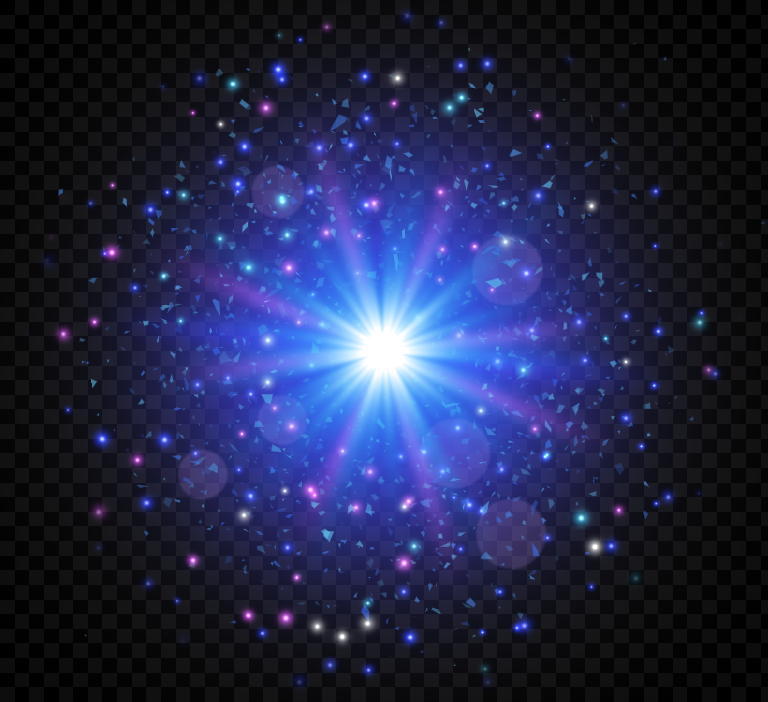
Write a WebGL 1 fragment shader that draws this background.

```glsl
precision highp float;
// Blue starburst with violet rays, glassy shards and sparks over a dark checkerboard.

uniform vec2 u_resolution;

float hash(vec2 p) {
  vec3 q = fract(vec3(p.xyx) * 0.1031);
  q += dot(q, q.yzx + 33.33);
  return fract((q.x + q.y) * q.z);
}

vec2 hash2(vec2 p) {
  return vec2(hash(p + 7.3), hash(p + 41.7));
}

mat2 rotation(float a) {
  return mat2(cos(a), sin(a), -sin(a), cos(a));
}

vec3 screen(vec3 base, vec3 light) {
  return 1.0 - (1.0 - base) * (1.0 - clamp(light, 0.0, 1.0));
}

// One layer of random four-sided splinters: rgb colour and coverage.
vec4 shardLayer(vec2 p, float cell, float seed) {
  vec2 g = rotation(seed * 1.7) * p / cell + seed * 13.5;
  vec2 id = floor(g);
  vec2 rnd = hash2(id + seed);
  float size = mix(0.35, 1.0, rnd.x * rnd.x);
  vec2 q = fract(g) - 0.5 - (hash2(id + 19.0) - 0.5) * 0.4;
  q = rotation(6.283 * rnd.y) * q;
  q.y *= mix(1.0, 2.3, hash(id + 3.0));
  float d = -1.0;
  for (int i = 0; i < 4; i++) {
    float k = float(i);
    float a = k * 1.57 + 1.1 * hash(id + k * 5.1);
    float reach = size * mix(0.09, 0.29, hash(id + k * 8.7 + 2.0));
    d = max(d, dot(q, vec2(cos(a), sin(a))) - reach);
  }
  float blur = 1.0 / (u_resolution.y * cell);
  float density = 0.62 * (1.0 - smoothstep(0.17, 0.49, length(p)));
  float present = step(hash(id + 61.0), density);
  float alpha = present * mix(0.2, 0.8, hash(id + 77.0));
  vec3 tint = mix(vec3(0.2, 0.36, 0.9), vec3(0.4, 0.78, 0.93), hash(id + 90.0));
  return vec4(tint, alpha * (1.0 - smoothstep(-blur, blur, d)));
}

// Small glowing sparks in blue, violet, teal and white.
vec3 sparks(vec2 p, float cell, float seed) {
  vec2 g = p / cell + seed * 7.0;
  vec2 id = floor(g);
  vec2 q = (fract(g) - 0.5 - (hash2(id + seed) - 0.5) * 0.6) * cell;
  float pick = hash(id + 15.0);
  vec3 tint = pick < 0.5 ? vec3(0.12, 0.2, 1.0) : vec3(0.75, 0.25, 0.85);
  tint = pick > 0.7 ? vec3(0.15, 0.6, 0.75) : tint;
  tint = pick > 0.9 ? vec3(0.75) : tint;
  float size = mix(0.003, 0.008, hash(id + 28.0));
  float d = length(q) / size;
  float present = step(hash(id + 33.0), 0.5) * (1.0 - smoothstep(0.42, 0.52, length(p)));
  return present * (tint * exp(-d * d * 0.6) + 0.7 * exp(-d * d * 6.0));
}

void main() {
  vec2 p = (gl_FragCoord.xy - 0.5 * u_resolution) / u_resolution.y;
  float r = length(p);
  float angle = atan(p.y, p.x);

  // Checkerboard, darkening outwards
  vec2 tile = floor(vec2(p.x + 0.547, 0.5 - p.y) * 48.0);
  float check = mod(tile.x + tile.y, 2.0);
  float lift = 1.0 - smoothstep(0.1, 0.72, r);
  vec3 col = vec3(0.11 * lift + 0.05 * check);

  // Wide blue halo with a faint flat streak
  float halo = 0.93 * exp(-pow(r / 0.28, 2.6));
  col = mix(col, vec3(0.25, 0.24, 1.0), halo);
  vec2 flat_ = rotation(0.11) * p;
  float streak = exp(-pow(flat_.y / 0.022, 2.0)) * (1.0 - smoothstep(0.1, 0.43, abs(flat_.x)));
  col = screen(col, vec3(0.05, 0.08, 0.6) * streak);

  // Pale lens discs around the centre
  for (int i = 0; i < 6; i++) {
    float k = float(i);
    float inner = step(3.5, k);
    k -= 2.0 * inner;
    float a = 0.58 + 1.58 * k;
    float reach = (0.21 + 0.11 * sin(0.6 * k)) * mix(1.0, 0.56, inner);
    float d = length(p - reach * vec2(cos(a), sin(a))) - 0.041 - 0.009 * cos(k * 2.0);
    col = screen(col, vec3(0.13, 0.09, 0.17) * (1.0 - smoothstep(-0.003, 0.003, d)));
  }

  // Splinters
  for (int i = 0; i < 4; i++) {
    float k = float(i);
    vec4 shard = shardLayer(p, 0.023 + 0.004 * k, k + 1.0);
    col = mix(col, shard.rgb, shard.a * 0.85);
  }

  // Four violet beams crossing the centre
  for (int i = 0; i < 4; i++) {
    float k = float(i);
    float a = k < 0.5 ? 0.12 : (k < 1.5 ? 1.17 : (k < 2.5 ? 1.88 : 2.74));
    vec2 b = rotation(-a) * p;
    float along = abs(b.x);
    float beam = exp(-pow(b.y / (0.007 + 0.04 * along), 2.0));
    beam *= 1.0 - smoothstep(0.06, 0.33 + 0.05 * step(1.5, k), along);
    col = screen(col, vec3(0.6, 0.14, 0.62) * beam * 0.85);
  }

  col = screen(col, sparks(p, 0.085, 1.0) + 0.8 * sparks(p, 0.062, 4.0));

  // Spiked cyan flare and white core
  float spikes = 0.5 + 0.22 * sin(angle * 10.0 + 0.8) + 0.17 * sin(angle * 17.0 + 2.0)
               + 0.11 * sin(angle * 31.0 + 4.0);
  float flare = r / mix(0.85, 1.4, spikes);
  col = mix(col, vec3(0.12, 0.76, 1.0), 0.95 * exp(-pow(flare / 0.115, 1.8)));
  col = screen(col, vec3(1.0) * 1.3 * exp(-pow(flare / 0.054, 1.9)));

  gl_FragColor = vec4(col, 1.0);
}
```
